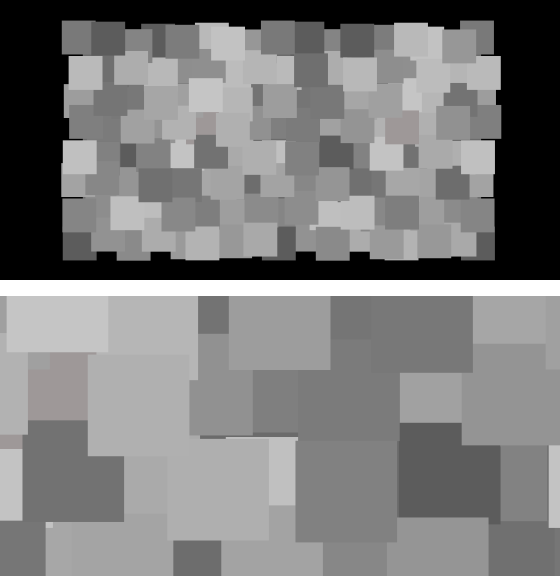
Top: the whole. Bottom: its middle third, enlarged.
Reproduce this background procedurally as a Shadertoy shader.

```glsl
// A block of loosely stacked grey square tiles on a black ground.
// Tiles sit on a jittered grid whose columns repeat, and are painted one over
// another in shuffled order; a permutation spreads the greys evenly.

const int COLUMNS = 17;
const int ROWS = 8;
const int ORDER_STRIDE = 53;              // coprime with COLUMNS * ROWS
const int REPEAT = 8;                     // columns before the layout recurs
const vec2 STEP = vec2(0.0889, 0.1003);   // grid spacing, in canvas heights
const vec2 BLOCK_OFFSET = vec2(0.007, -0.004);
const float TILE_HALF = 0.0605;
const float JITTER = 0.0195;
const float DARKEST = 0.36;
const float DARKEST_SHARE = 0.06;
const vec2 GREY_RANGE = vec2(0.425, 0.775);
const float BACKING_GREY = 0.42;
const int TINTED_RANK = 35;
const vec3 WARM_TINT = vec3(1.02, 0.98, 0.98);

vec2 hash2(vec2 p) {
    vec3 q = fract(p.xyx * vec3(0.1031, 0.1030, 0.0973));
    q += dot(q, q.yzx + 33.33);
    return fract((q.xx + q.yz) * q.zy);
}

// Antialiased coverage of an axis-aligned box
float boxCoverage(vec2 p, vec2 halfSize, float pixel) {
    vec2 c = clamp((halfSize - abs(p)) / pixel + 0.5, 0.0, 1.0);
    return c.x * c.y;
}

// Triangular numbers visit every rank modulo 64 exactly once
int shadeRank(int column, int row) {
    int id = row * REPEAT + column;
    return (id * (id + 1) / 2 * 29) % 64;
}

vec3 tileColour(int rank) {
    float u = (float(rank) + 0.5) / 64.0;
    float t = (u - DARKEST_SHARE) / (1.0 - DARKEST_SHARE);
    float grey = t < 0.0 ? DARKEST : mix(GREY_RANGE.x, GREY_RANGE.y, t);
    return grey * (rank == TINTED_RANK ? WARM_TINT : vec3(1.0));
}

void mainImage(out vec4 fragColor, in vec2 fragCoord) {
    float pixel = 1.0 / iResolution.y;
    vec2 p = (fragCoord - 0.5 * iResolution.xy) * pixel - BLOCK_OFFSET;
    vec2 gridHalf = 0.5 * vec2(COLUMNS - 1, ROWS - 1) * STEP;

    // Backing that shows only through chinks between tiles
    vec3 colour = vec3(BACKING_GREY) * boxCoverage(p, gridHalf, pixel);

    // Tiles, from the bottom of the stack to the top
    int count = COLUMNS * ROWS;
    for (int i = 0; i < count; i++) {
        int index = (i * ORDER_STRIDE) % count;
        int column = index % COLUMNS;
        int row = index / COLUMNS;
        int source = column % REPEAT;

        vec2 jitter = (hash2(vec2(source, row) + 7.0) * 2.0 - 1.0) * JITTER;
        vec2 centre = vec2(column, row) * STEP - gridHalf + jitter;
        float cover = boxCoverage(p - centre, vec2(TILE_HALF), pixel);
        colour = mix(colour, tileColour(shadeRank(source, row)), cover);
    }
    fragColor = vec4(colour, 1.0);
}
```
